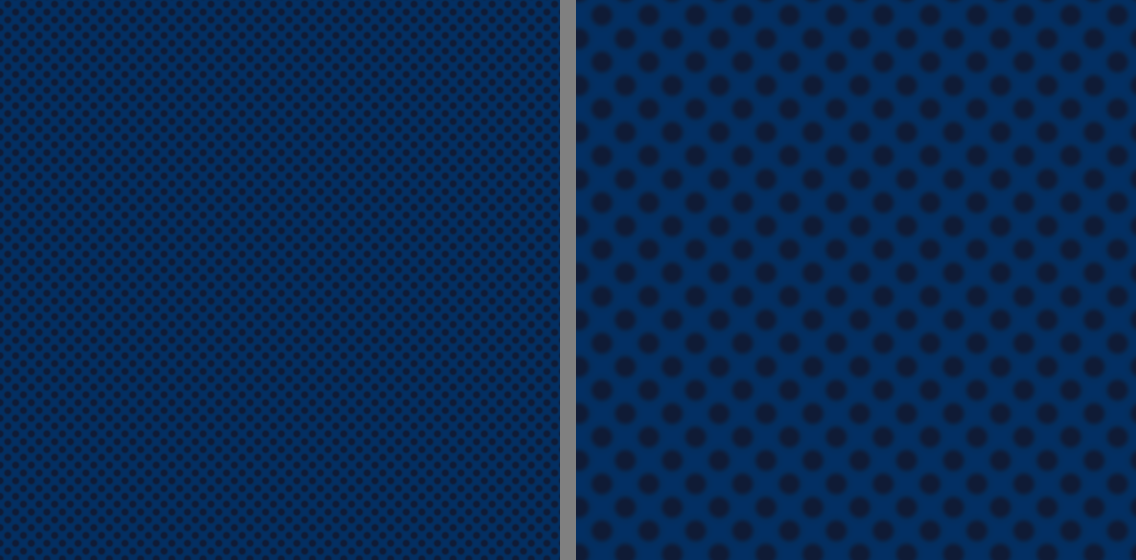
Left: the whole. Right: its middle third, enlarged.
Reproduce this pattern procedurally as a three.js fragment shader.

```glsl
#define REPEATS 35.84
#define OFFSET vec2(0.0, 0.07)
#define DOT_RADIUS 0.215
#define EDGE_SOFTNESS 0.085
#define HALO_RADIUS 0.42
#define GROUND_COLOR vec3(0.012, 0.184, 0.388)
#define HALO_COLOR vec3(0.018, 0.178, 0.358)
#define DOT_COLOR vec3(0.060, 0.105, 0.212)

varying vec2 vUv;

// Distance to the nearest point of a unit square grid
float gridDistance(vec2 p) {
  return length(fract(p + 0.5) - 0.5);
}

void main() {
  // Two interleaved grids give the staggered rows
  vec2 cell = vUv * REPEATS - OFFSET;
  float dist = min(gridDistance(cell), gridDistance(cell - 0.5));

  // Ground with a faint darker halo around each dot
  float halo = 1.0 - smoothstep(DOT_RADIUS, HALO_RADIUS, dist);
  vec3 color = mix(GROUND_COLOR, HALO_COLOR, halo);

  // Soft-edged dots
  float dotMask = 1.0 - smoothstep(DOT_RADIUS - EDGE_SOFTNESS, DOT_RADIUS + EDGE_SOFTNESS, dist);
  color = mix(color, DOT_COLOR, dotMask);

  gl_FragColor = vec4(color, 1.0);
}
```
